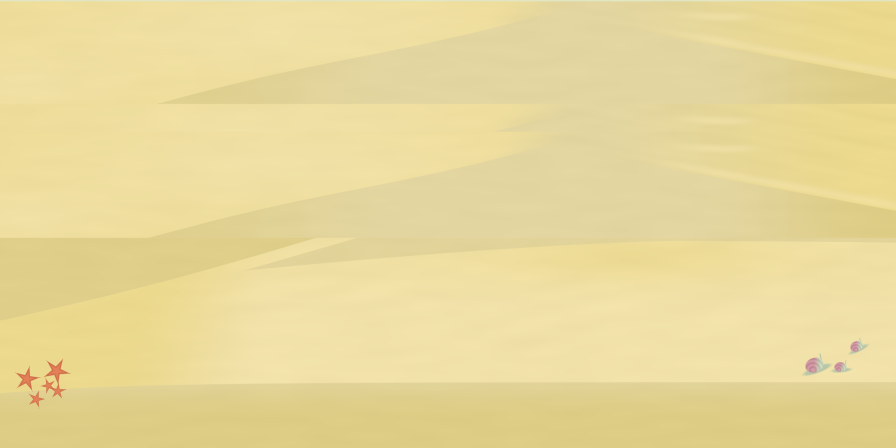
This background is drawn by a Shadertoy shader. Its source:

```glsl
const vec3 PALE_SAND = vec3(0.945, 0.885, 0.665);
const vec3 GOLD_SAND = vec3(0.922, 0.850, 0.555);
const vec3 DUNE_GREY = vec3(0.888, 0.836, 0.625);
const vec3 DUNE_OCHRE = vec3(0.868, 0.802, 0.520);
const vec3 HORIZON = vec3(0.885, 0.900, 0.760);
const vec3 STAR_ORANGE = vec3(0.890, 0.500, 0.340);
const vec3 STAR_DARK = vec3(0.720, 0.330, 0.220);
const vec3 SHELL_PINK = vec3(0.790, 0.570, 0.610);
const vec3 SHELL_GREEN = vec3(0.690, 0.760, 0.650);

const float STRIP_TOP = 0.232;   // top of the narrow repeated strip
const float LOWER_TOP = 0.294;   // top of the second dune view
const float BEACH_TOP = 0.531;   // top of the foreground
const float GRAIN = 0.012;

// x, y, radius, turn
const vec4 STARS[5] = vec4[5](
    vec4(0.060, 0.846, 0.028, 0.2), vec4(0.126, 0.828, 0.030, 0.5),
    vec4(0.108, 0.861, 0.017, 0.9), vec4(0.129, 0.873, 0.018, 0.1),
    vec4(0.081, 0.891, 0.019, 0.3));
const vec4 SHELLS[3] = vec4[3](
    vec4(1.818, 0.815, 0.023, -0.35), vec4(1.876, 0.819, 0.015, -0.1),
    vec4(1.912, 0.773, 0.016, -0.45));

float pixel;

// Coverage of the side where the signed distance is negative
float cover(float d) { return smoothstep(pixel, -pixel, d); }

vec2 spin(vec2 p, float a) {
    float c = cos(a), s = sin(a);
    return vec2(c * p.x + s * p.y, c * p.y - s * p.x);
}

vec2 gradientAt(vec2 cell) {
    float a = 6.2832 * fract(sin(dot(cell, vec2(127.1, 311.7))) * 4375.5);
    return vec2(cos(a), sin(a));
}

float gradientNoise(vec2 p) {
    vec2 i = floor(p), f = fract(p), u = f * f * (3.0 - 2.0 * f);
    vec2 e = vec2(1.0, 0.0);
    float a = dot(gradientAt(i), f);
    float b = dot(gradientAt(i + e.xy), f - e.xy);
    float c = dot(gradientAt(i + e.yx), f - e.yx);
    float d = dot(gradientAt(i + e.xx), f - e.xx);
    return mix(mix(a, b, u.x), mix(c, d, u.x), u.y);
}

float blob(vec2 p, vec2 centre, vec2 size) {
    vec2 q = (p - centre) / size;
    return exp(-dot(q, q));
}

// Distant dunes; p.y runs down from the top of the view
vec3 dunes(vec2 p) {
    float leftRidge = 0.232 - 0.232 * (p.x - 0.35) - 0.005 * sin((p.x - 0.35) * 7.0);
    float rightRidge = 0.030 + 0.187 * (p.x - 1.216);

    // Sunlit slope on the left
    vec3 col = mix(GOLD_SAND, PALE_SAND, 0.35 + 0.5 * blob(p, vec2(0.65, 0.07), vec2(0.5, 0.12)));
    col = mix(col, PALE_SAND, 0.6 * blob(p, vec2(0.05, 0.19), vec2(0.25, 0.07)));

    // Far slope behind the right ridge
    vec3 far = mix(DUNE_GREY, GOLD_SAND, smoothstep(1.3, 1.95, p.x));
    float hook = abs(p.y - 0.026 - 0.012 * sin((p.x - 1.45) * 9.0));
    float hookSpan = smoothstep(1.44, 1.6, p.x) * smoothstep(1.72, 1.62, p.x);
    far = mix(far, PALE_SAND, 0.7 * hookSpan * smoothstep(0.014, 0.0, hook));
    float streak = abs(p.y - rightRidge + 0.012);
    far = mix(far, PALE_SAND, 0.5 * smoothstep(1.4, 1.6, p.x) * smoothstep(0.016, 0.0, streak));
    far += 0.015 * gradientNoise(vec2(p.x * 3.0, (p.y - 0.19 * p.x) * 60.0));
    col = mix(col, far, smoothstep(1.12, 1.3, p.x + p.y));

    // Shaded face between both ridges
    float ochre = max(smoothstep(1.55, 2.0, p.x), 0.6 * smoothstep(0.9, 0.4, p.x));
    vec3 face = mix(DUNE_GREY, DUNE_OCHRE, ochre);
    return mix(col, face, cover(max(leftRidge, rightRidge) - p.y));
}

// Foreground slopes and floor
vec3 beach(vec2 p) {
    float shadeEdge = 0.716 - 0.262 * p.x + 0.008 * sin(p.x * 4.5);
    float wedgeTop = 0.531 + 0.29 * (0.797 - p.x);
    float crest = 0.538 + 0.058 * pow(max(1.5 - p.x, 0.0) / 0.87, 1.4)
                + 0.015 * pow(max(p.x - 1.5, 0.0), 2.0);
    float floorEdge = 0.853 + 0.025 * exp(-p.x * 3.5);

    float lit = smoothstep(0.3, 0.62, p.x + 0.25 * (p.y - 0.7));
    vec3 col = mix(GOLD_SAND, PALE_SAND, lit * (0.75 + 0.25 * smoothstep(0.58, 0.7, p.y)));
    col = mix(col, GOLD_SAND, 0.7 * blob(p, vec2(1.42, 0.57), vec2(0.3, 0.055)));
    col += 0.012 * gradientNoise(vec2(p.x * 4.0, (p.y + 0.25 * p.x) * 26.0)) * lit;

    col = mix(col, mix(DUNE_OCHRE, DUNE_GREY, 0.2), cover(p.y - shadeEdge));
    float wedge = cover(max(p.y - crest, wedgeTop - p.y));
    col = mix(col, mix(DUNE_GREY, DUNE_OCHRE, 0.25), wedge);

    vec3 ground = mix(DUNE_GREY, DUNE_OCHRE, smoothstep(0.82, 0.93, p.y));
    return mix(col, ground, cover(floorEdge - p.y));
}

void addStarfish(inout vec3 col, vec2 p, vec4 star) {
    vec2 q = spin(p - star.xy, star.w) / star.z;
    float angle = mod(atan(q.x, -q.y) + 0.6283, 1.2566) - 0.6283;
    vec2 arm = length(q) * vec2(cos(angle), abs(sin(angle)));
    float d = (arm.y - 0.27 * (1.0 - arm.x)) * star.z;
    vec3 skin = mix(STAR_ORANGE, STAR_DARK, 0.6 * smoothstep(-0.16, 0.0, d / star.z));
    col = mix(col, skin, cover(d));
}

void addShell(inout vec3 col, vec2 p, vec4 shell) {
    vec2 q = spin(p - shell.xy, shell.w) / shell.z;
    float foot = (length((q - vec2(0.1, 0.5)) / vec2(1.4, 0.32)) - 1.0) * 0.32;
    float body = (length(q / vec2(0.9, 0.7)) - 1.0) * 0.7;
    float stalk = max(abs(q.x - 0.75 + 0.15 * q.y) - 0.06, abs(q.y + 0.35) - 0.5);
    col = mix(col, SHELL_GREEN, 0.85 * cover(min(foot, stalk) * shell.z));
    vec3 glaze = mix(SHELL_PINK, SHELL_GREEN + 0.08, smoothstep(-0.2, 0.8, q.x + 0.4 * q.y));
    glaze += 0.04 * sin(length(q - vec2(-0.3, 0.4)) * 16.0);
    col = mix(col, glaze, cover(body * shell.z));
}

void mainImage(out vec4 fragColor, in vec2 fragCoord) {
    vec2 uv = fragCoord / iResolution.xy;
    vec2 p = vec2(2.0 * uv.x, 1.0 - uv.y);
    pixel = 0.8 / iResolution.y;

    // Stacked views of the dunes
    vec3 col = dunes(p);
    col = mix(col, dunes(p - vec2(0.0, STRIP_TOP)), cover(STRIP_TOP - p.y));
    col = mix(col, dunes(p - vec2(0.0, LOWER_TOP)), cover(LOWER_TOP - p.y));
    col = mix(col, beach(p), cover(BEACH_TOP - p.y));
    col = mix(col, HORIZON, cover(p.y - 0.003));
    col += GRAIN * gradientNoise(p * vec2(9.0, 40.0));

    for (int i = 0; i < 5; i++) addStarfish(col, p, STARS[i]);
    for (int i = 0; i < 3; i++) addShell(col, p, SHELLS[i]);
    fragColor = vec4(col, 1.0);
}
```
